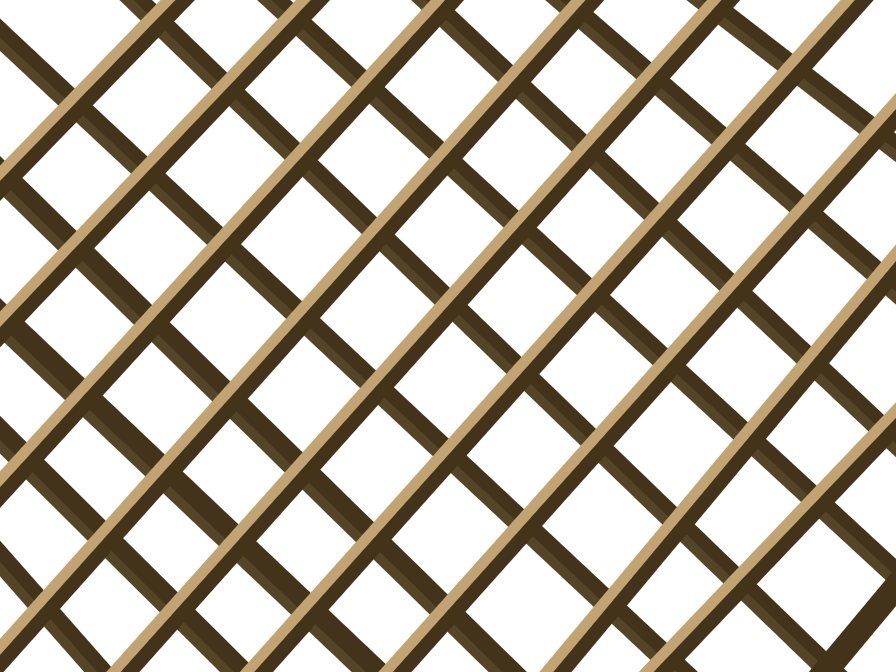
A Shadertoy shader for this pattern:

```glsl
// Diagonal lattice of two-tone wooden slats over a white ground.
#define BARS 10
#define LIT_WIDTH 0.0160
#define FRONT_WIDTH 0.0368
#define BACK_WIDTH 0.0335
#define SOFT_WIDTH 0.0145
#define FRONT_STEP 0.2092
#define BACK_STEP 0.0914
#define PAPER vec3(1.0)
#define DARK_WOOD vec3(0.26, 0.20, 0.10)
#define SOFT_WOOD vec3(0.33, 0.27, 0.16)
#define LIT_WOOD vec3(0.76, 0.64, 0.45)

// Smooth swelling of a value around one slat index.
float bump(float i, float center, float spread) {
    float t = (i - center) / spread;
    return exp(-t * t);
}

float alternate(float i) {
    return 1.0 - 2.0 * mod(i, 2.0);
}

// Antialiased step for a signed distance in canvas heights.
float edge(float d) {
    return clamp(d * iResolution.y + 0.5, 0.0, 1.0);
}

// Signed distance to a line through a point, with run = dx/dy.
float lineDistance(vec2 p, vec2 anchor, float run) {
    vec2 q = p - anchor;
    return (q.x - run * q.y) / sqrt(1.0 + run * run);
}

// Paints a slat from its left edge, split lengthwise into two tones.
vec3 paintSlat(vec3 color, float fromLeft, float width, float split, vec3 left, vec3 right) {
    vec3 wood = mix(left, right, edge(fromLeft - split));
    float cover = edge(min(fromLeft, width - fromLeft));
    return mix(color, wood, cover);
}

// Rear slats fall to the right; the lower left ones are thicker.
vec3 rearSlat(vec3 color, vec2 p, float i) {
    float along = 0.069 + BACK_STEP * i - 0.023 * bump(i, 2.7, 1.7);
    float run = 1.02 + 0.007 * i + 0.02 * alternate(i);
    run += 0.23 * pow(i / 9.0, 12.0) - 0.16 * max(0.0, 1.0 - i);
    float width = BACK_WIDTH + 0.010 * bump(i, 2.0, 1.5);
    float d = lineDistance(p, along * vec2(4.0 / 3.0, 1.0), -run);
    return paintSlat(color, d + 0.5 * width, width, SOFT_WIDTH, SOFT_WOOD, DARK_WOOD);
}

// Front slats rise to the right; the last one is entirely in shade.
vec3 frontSlat(vec3 color, vec2 p, float i) {
    float last = step(8.5, i);
    float middle = -0.224 + FRONT_STEP * i + 0.0208 * bump(i, 3.1, 1.4) - 0.0174 * last;
    float run = 0.97 - 0.076 * smoothstep(0.0, 3.0, i);
    run += 0.06 * alternate(i) * step(6.5, i);
    float d = lineDistance(p, vec2(middle, 0.5), run);
    vec3 lit = mix(LIT_WOOD, DARK_WOOD, last);
    return paintSlat(color, d + LIT_WIDTH, FRONT_WIDTH, LIT_WIDTH, lit, DARK_WOOD);
}

void mainImage(out vec4 fragColor, in vec2 fragCoord) {
    vec2 p = fragCoord / iResolution.y;
    vec3 color = PAPER;
    for (int i = 0; i < BARS; i++) color = rearSlat(color, p, float(i));
    for (int i = 0; i < BARS; i++) color = frontSlat(color, p, float(i));
    fragColor = vec4(color, 1.0);
}
```
